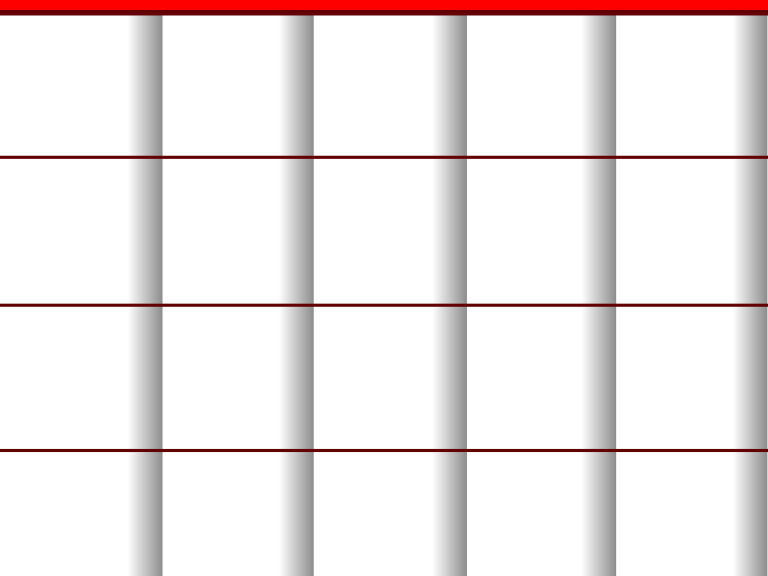
Give the GLSL for this pattern, as a WebGL 1 fragment shader.

```glsl
precision highp float;

uniform vec2 u_resolution;

// Lengths are fractions of the canvas, measured from the top left.
const int BAND_COUNT = 5;
const float BAND_FIRST_EDGE = 0.2116;
const float BAND_PITCH = 0.1969;
const float BAND_WIDTH = 0.0452;
const float BAND_MIDDLE_SHIFT = 0.0026;

const int LINE_COUNT = 3;
const float LINE_FIRST = 0.2731;
const float LINE_PITCH = 0.2545;
const float LINE_HALF_WIDTH = 0.0027;
const float LINE_MIDDLE_SHIFT = 0.0023;

const float RED_BOTTOM = 0.0174;
const float TRIM_BOTTOM = 0.0269;

const vec3 PAPER = vec3(1.0);
const vec3 SHADE = vec3(0.55);
const vec3 RED = vec3(1.0, 0.0, 0.0);
const vec3 MAROON = vec3(0.39, 0.0, 0.01);

// Pixel coverage of the region where the signed distance is negative.
float coverage(float signedDistance, float pixel) {
    return clamp(0.5 - signedDistance / pixel, 0.0, 1.0);
}

// Shade strength: a soft ramp from the left that ends at a crisp right edge.
float shadedBands(float x, float pixel) {
    float shade = 0.0;
    for (int i = 0; i < BAND_COUNT; i++) {
        float shift = i == BAND_COUNT / 2 ? BAND_MIDDLE_SHIFT : 0.0;
        float edge = BAND_FIRST_EDGE + float(i) * BAND_PITCH + shift;
        float ramp = clamp(1.0 + (x - edge) / BAND_WIDTH, 0.0, 1.0);
        shade = max(shade, ramp * coverage(x - edge, pixel));
    }
    return shade;
}

// Thin horizontal rules, the middle one slightly out of step.
float ruledLines(float y, float pixel) {
    float ink = 0.0;
    for (int i = 0; i < LINE_COUNT; i++) {
        float shift = i == LINE_COUNT / 2 ? LINE_MIDDLE_SHIFT : 0.0;
        float center = LINE_FIRST + float(i) * LINE_PITCH + shift;
        ink = max(ink, coverage(abs(y - center) - LINE_HALF_WIDTH, pixel));
    }
    return ink;
}

void main() {
    vec2 pixel = 1.0 / u_resolution;
    vec2 pos = gl_FragCoord.xy * pixel;
    pos.y = 1.0 - pos.y;

    vec3 color = mix(PAPER, SHADE, shadedBands(pos.x, pixel.x));
    color = mix(color, MAROON, ruledLines(pos.y, pixel.y));

    // Header strip with its dark trim
    color = mix(color, MAROON, coverage(pos.y - TRIM_BOTTOM, pixel.y));
    color = mix(color, RED, coverage(pos.y - RED_BOTTOM, pixel.y));

    gl_FragColor = vec4(color, 1.0);
}
```
